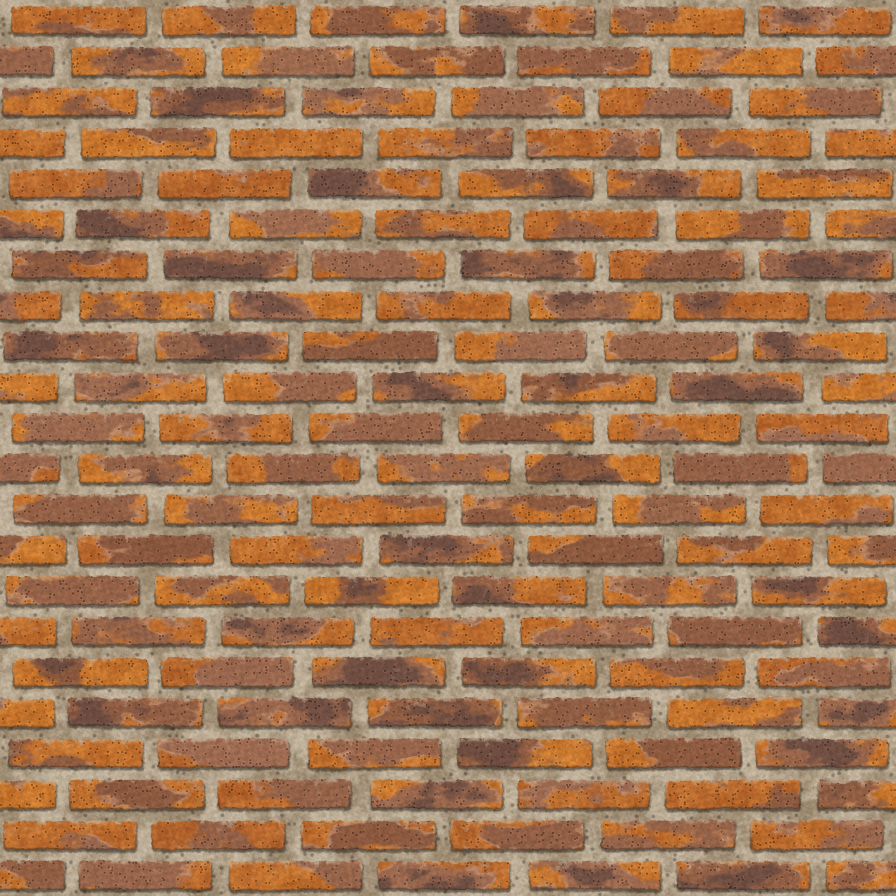
This texture is drawn by a three.js fragment shader. Its source:

```glsl
varying vec2 vUv;

vec2 hash2(vec2 p) {
  return fract(sin(vec2(dot(p, vec2(127.1, 311.7)), dot(p, vec2(269.5, 183.3)))) * 43758.55);
}

// Cellular noise: distance to the nearest point, and that point's random value
vec2 cellular(vec2 p) {
  vec2 cell = floor(p), nearest = vec2(9.0, 0.0);
  for (int y = -1; y <= 1; y++) {
    for (int x = -1; x <= 1; x++) {
      vec2 id = cell + vec2(x, y);
      vec2 rnd = hash2(id);
      float dist = length(id + 0.15 + 0.7 * rnd - p);
      if (dist < nearest.x) nearest = vec2(dist, fract(rnd.x * 17.0 + rnd.y * 31.0));
    }
  }
  return nearest;
}

// Layered, rotated and warped sines, roughly -1 to 1
float waves(vec2 p) {
  float sum = 0.0, amp = 0.5;
  for (int i = 0; i < 5; i++) {
    p = mat2(0.8, 0.6, -0.6, 0.8) * p * 1.75 + 1.7;
    sum += amp * sin(p.x + 1.6 * sin(p.y));
    amp *= 0.6;
  }
  return sum;
}

float roundBox(vec2 p, vec2 halfSize, float radius) {
  vec2 q = abs(p) - halfSize + radius;
  return length(max(q, 0.0)) + min(max(q.x, q.y), 0.0) - radius;
}

void main() {
  // Running bond: 6 bricks across, 22 courses
  vec2 grid = vec2(6.0, 22.0);
  vec2 cell = vUv * grid;
  float row = floor(cell.y);
  cell.x -= 0.45 * (1.0 - mod(row, 2.0)) + 0.08 * (hash2(vec2(row, 5.0)).x - 0.5);
  vec2 id = vec2(mod(floor(cell.x), grid.x), row);
  vec2 rnd = hash2(id + 3.0);
  vec2 rnd2 = hash2(id + 41.0);

  // Brick outline with small shifts, tilt and crumbled edges
  vec2 q = (fract(cell) - 0.5) / grid - (rnd - 0.5) * vec2(0.004, 0.0012);
  q.y += q.x * (rnd2.x - 0.5) * 0.016;
  vec2 seed = rnd * 40.0 + rnd2.yx * 17.0;
  vec2 halfSize = vec2(0.0752 - 0.002 * rnd2.y, 0.0163 - 0.0008 * rnd2.x);
  float wobble = 0.0009 * waves(q * 65.0 + seed) + 0.0008 * waves(q * 260.0 + seed);
  float edge = roundBox(q, halfSize, 0.004) + wobble;
  float brickMask = 1.0 - smoothstep(-0.001, 0.001, edge);

  // Shared grain
  vec2 fine = cellular(vUv * 260.0);
  vec2 coarse = cellular(vUv * 120.0);
  float grain = waves(vUv * 330.0);

  // Mortar: sandy, blotched, with pits and a shadow under each brick
  float stain = waves(vUv * 26.0) + 0.5 * waves(vUv * 110.0);
  vec3 mortar = mix(vec3(0.61, 0.54, 0.44), vec3(0.75, 0.69, 0.60), smoothstep(-0.9, 0.7, stain));
  mortar += 0.035 * grain + 0.06 * (fine.y - 0.5);
  mortar *= 1.0 - 0.28 * step(0.88, coarse.y) * (1.0 - smoothstep(0.1, 0.38, coarse.x));
  float shadow = roundBox(q + vec2(-0.0005, 0.0022), halfSize, 0.004) + wobble;
  mortar *= 1.0 - 0.42 * (1.0 - smoothstep(-0.001, 0.0026, shadow));

  // Fired clay: orange ends, brown heart, a few dark cores
  float heart = (q.x + (rnd2.x - 0.5) * 0.07) / 0.075;
  float burn = waves(q * vec2(17.0, 34.0) + seed) + 0.45 - 0.85 * heart * heart + 0.9 * (rnd.y - 0.5);
  vec3 orange = mix(vec3(0.71, 0.40, 0.18), vec3(0.79, 0.47, 0.18), rnd.x);
  orange += vec3(0.05, 0.05, 0.03) * waves(q * 60.0 + seed.yx);
  vec3 brown = mix(vec3(0.53, 0.34, 0.25), vec3(0.61, 0.42, 0.33), rnd2.y);
  vec3 brick = mix(orange, brown, 0.92 * smoothstep(-0.12, 0.3, burn));
  float core = smoothstep(0.55, 0.95, burn) * step(0.5, rnd2.x);
  brick = mix(brick, vec3(0.39, 0.28, 0.25), 0.75 * core);

  // Pale mineral bands along the colour borders
  float band = exp(-pow((burn - 0.08) / 0.13, 2.0));
  float bandFade = smoothstep(-0.25, 0.6, waves(q * 28.0 + seed + 9.0));
  brick = mix(brick, vec3(0.75, 0.58, 0.49), 0.65 * band * bandFade);

  // Clay grain and pits
  brick *= 1.0 + 0.07 * grain + 0.12 * (fine.y - 0.5);
  brick *= 1.0 - 0.38 * step(0.86, fine.y) * (1.0 - smoothstep(0.15, 0.45, fine.x));

  // Mortar dust, heaviest on the upper edge
  float dustNoise = waves(q * 150.0 + seed) + 0.6 * waves(q * 38.0 + seed.yx);
  float rim = smoothstep(-0.0055, 0.0, edge);
  float upper = smoothstep(-0.002, 0.014, q.y);
  float dust = rim * (0.25 + 0.75 * upper) * smoothstep(-0.35, 0.6, dustNoise);
  dust += 0.55 * smoothstep(0.75, 1.15, dustNoise) * (0.3 + 0.7 * upper);
  brick = mix(brick, vec3(0.78, 0.70, 0.60), 0.72 * clamp(dust, 0.0, 1.0));

  // Darkened lower edge
  brick *= 1.0 - 0.4 * smoothstep(-0.003, 0.0005, edge) * smoothstep(0.004, -0.012, q.y);

  gl_FragColor = vec4(clamp(mix(mortar, brick, brickMask), 0.0, 1.0), 1.0);
}
```
